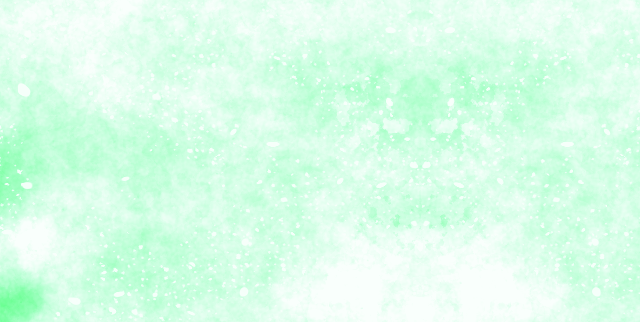
This texture is drawn by a WebGL 2 fragment shader. Its source:

```glsl
#version 300 es
precision highp float;
// Pale mint watercolour wash, mirrored about a fold, with white droplets and paper grain.

uniform vec2 u_resolution;
out vec4 outColor;

const float FOLD_X = 1.305;        // mirror axis, in canvas heights
const float BASE_DEPTH = 0.140;    // average pigment depth
const float CLOUD_AMOUNT = 0.15;
const float BLOOM_AMOUNT = 0.026;
const float MOTTLE_AMOUNT = 0.075;
const float GRAIN_AMOUNT = 0.045;
const float MIN_DEPTH = 0.022;
const float MAX_DEPTH = 0.60;
const float DROP_DEPTH = 0.025;    // pigment left inside a droplet
const vec2 PIGMENT_FALLOFF = vec2(0.52, 0.36);

// Two random values in 0..1 for an integer cell
vec2 hash2(vec2 cell) {
  uvec2 v = uvec2(ivec2(cell) + 4096) * 1664525u + 1013904223u;
  v.x += v.y * 1664525u;
  v.y += v.x * 1664525u;
  v ^= v >> 16u;
  v.x += v.y * 1664525u;
  v.y += v.x * 1664525u;
  v ^= v >> 16u;
  return vec2(v & 65535u) / 65535.0;
}

float cornerSlope(vec2 cell, vec2 offset) {
  float angle = 6.2832 * hash2(cell).x;
  return dot(vec2(cos(angle), sin(angle)), offset);
}

float gradientNoise(vec2 p) {
  vec2 i = floor(p), f = p - i;
  vec2 u = f * f * f * (f * (f * 6.0 - 15.0) + 10.0);
  vec2 e = vec2(1.0, 0.0);
  return mix(mix(cornerSlope(i, f), cornerSlope(i + e, f - e), u.x),
             mix(cornerSlope(i + e.yx, f - e.yx), cornerSlope(i + 1.0, f - 1.0), u.x), u.y);
}

float fbm(vec2 p) {
  float sum = 0.0, amp = 1.0;
  for (int i = 0; i < 5; i++) {
    sum += amp * gradientNoise(p);
    p = mat2(1.6, 1.2, -1.2, 1.6) * p + 17.3;
    amp *= 0.5;
  }
  return sum;
}

// Soft elliptical patch of pigment
float patchAt(vec2 p, vec2 centre, vec2 radius) {
  vec2 d = (p - centre) / radius;
  return exp(-dot(d, d));
}

// Scattered irregular droplets; radius is in cell units
float droplets(vec2 p, float cells, float share, float radius, float stretch, float seed) {
  vec2 g = p * cells + seed, cell = floor(g);
  vec2 place = hash2(cell + 31.0), kind = hash2(cell + 407.0);
  vec2 d = g - cell - mix(vec2(0.25), vec2(0.75), place);
  float angle = (kind.y - 0.5) * 1.8;
  d = mat2(cos(angle), -sin(angle), sin(angle), cos(angle)) * d;
  d.y *= 1.0 + stretch * place.x;
  float size = radius * mix(0.5, 1.0, kind.y);
  float edge = length(d) - size * (1.0 + 0.6 * gradientNoise(g * 5.0));
  float soft = 0.8 * cells / u_resolution.y;
  return step(kind.x, share) * (1.0 - smoothstep(-soft, soft, edge));
}

// Broad layout of dark and light washes
float washDepth(vec2 p) {
  float d = BASE_DEPTH;
  d += 0.33 * patchAt(p, vec2(1.33, 0.45), vec2(0.13, 0.10));
  d += 0.36 * patchAt(p, vec2(1.33, 0.02), vec2(0.20, 0.09));
  d += 0.08 * patchAt(p, vec2(0.85, 0.22), vec2(0.20, 0.22));
  d += 0.06 * patchAt(p, vec2(0.95, 0.52), vec2(0.40, 0.13));
  d += 0.07 * patchAt(p, vec2(0.25, 0.77), vec2(0.36, 0.17));
  d += 0.09 * patchAt(p, vec2(0.00, 0.33), vec2(0.13, 0.10));
  d -= 0.10 * patchAt(p, vec2(0.90, 0.95), vec2(0.32, 0.24));
  d -= 0.12 * patchAt(p, vec2(0.05, 0.05), vec2(0.42, 0.30));
  d -= 0.14 * patchAt(p, vec2(1.20, 0.20), vec2(0.15, 0.09));
  return d;
}

void main() {
  vec2 canvas = gl_FragCoord.xy / u_resolution.y;
  vec2 p = vec2(abs(canvas.x - FOLD_X), canvas.y);

  // Warped washes and clouds
  vec2 warp = vec2(fbm(p * 3.0 + 5.0), fbm(p * 3.0 + 41.0));
  float depth = washDepth(p + 0.10 * warp);
  depth += CLOUD_AMOUNT * fbm(p * vec2(3.2, 3.8) + 0.5 * warp + 9.0);

  // Overlapping blooms with one crisp rim each
  for (int i = 0; i < 4; i++) {
    float k = float(i);
    float n = fbm(p * (5.0 + 5.0 * k) + 23.0 * k + 60.0);
    depth += BLOOM_AMOUNT * (smoothstep(0.0, 0.07, n) - 0.6 * smoothstep(0.0, 0.5, n) - 0.2);
  }

  // Ragged pale blots and dark flecks beside the fold
  float blot = smoothstep(0.05, 0.22, fbm(p * 19.0 + 3.0)) * patchAt(p, vec2(0.15, 0.62), vec2(0.15, 0.16));
  depth = mix(depth, 0.04, 0.8 * blot);
  float fleck = smoothstep(0.16, 0.34, fbm(p * 24.0 + 80.0)) * patchAt(p, vec2(0.06, 0.33), vec2(0.13, 0.11));
  depth += 0.13 * fleck;

  // Mottling and paper grain
  float wetness = smoothstep(-0.02, 0.16, depth);
  depth += MOTTLE_AMOUNT * fbm(p * 20.0) * wetness;
  depth += GRAIN_AMOUNT * (gradientNoise(canvas * 90.0) + 0.6 * gradientNoise(canvas * 53.0)) * mix(0.5, 1.0, wetness);
  depth += 0.07 * droplets(canvas, 38.0, 0.03, 0.16, 0.5, 71.0);
  depth = clamp(depth, MIN_DEPTH, MAX_DEPTH);

  // Droplets, from large leaf-like splashes to fine spray
  float spray = smoothstep(-0.30, 0.30, fbm(p * 3.2 + 120.0));
  float drops = droplets(p, 6.0, 0.26, 0.14, 1.6, 11.0);
  drops = max(drops, droplets(p, 15.0, 0.34 * spray, 0.18, 1.1, 23.0));
  drops = max(drops, droplets(p, 27.0, 0.48 * spray, 0.21, 0.8, 37.0));
  drops = max(drops, 0.85 * droplets(p, 48.0, 0.42 * spray, 0.23, 0.5, 53.0));
  depth = mix(depth, min(depth, DROP_DEPTH), 0.92 * drops);

  float blueLoss = depth * (PIGMENT_FALLOFF.x + PIGMENT_FALLOFF.y * depth);
  outColor = vec4(1.0 - depth, 1.0, 1.0 - blueLoss, 1.0);
}
```
